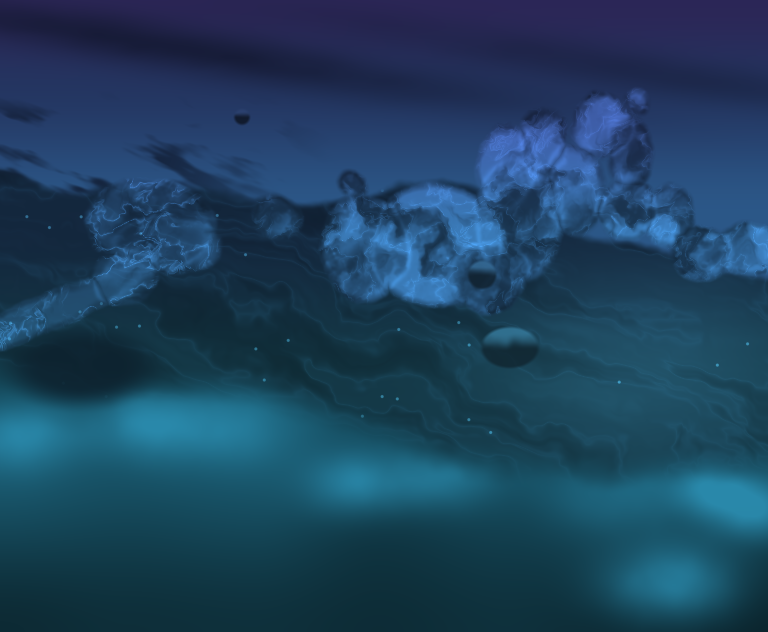
This texture is drawn by a Shadertoy shader. Its source:

```glsl
// A glassy wave crest with splashes under a violet dusk, behind blurred teal foam.

float hash(vec2 p) {
    vec3 q = fract(p.xyx * .1031);
    q += dot(q, q.yzx + 33.33);
    return fract((q.x + q.y) * q.z);
}

float noise(vec2 p) {
    vec2 i = floor(p), f = fract(p);
    f = f * f * (3. - 2. * f);
    return mix(mix(hash(i), hash(i + vec2(1, 0)), f.x),
               mix(hash(i + vec2(0, 1)), hash(i + 1.), f.x), f.y);
}

float fbm(vec2 p) {
    float sum = 0., amp = .53;
    for (int i = 0; i < 4; i++) {
        sum += amp * noise(p);
        p = mat2(1.6, 1.2, -1.2, 1.6) * p + 7.3;
        amp *= .5;
    }
    return sum;
}

float ridge(float n, float sharp) {
    return pow(max(1. - abs(2. * n - 1.), 0.), sharp);
}

float ellipse(vec2 p, vec2 c, vec2 r) {
    return (length((p - c) / r) - 1.) * min(r.x, r.y);
}

// A soft wide spot of light
float glow(vec2 p, float x, float y, float r) {
    vec2 q = (p - vec2(x, y)) / vec2(r, r * .6);
    return exp(-dot(q, q));
}

// film.x: merged distance, film.y: strongest lobe outline
void lobe(inout vec2 film, vec2 p, float x, float y, float rx, float ry) {
    float d = ellipse(p, vec2(x, y), vec2(rx, ry));
    film = vec2(min(film.x, d), max(film.y, exp(-d * d * 6e4)));
}

// A drop with a dark body and a lit upper edge
vec3 bead(vec3 col, vec2 p, vec2 c, vec2 r, vec3 light) {
    float lit = smoothstep(0., .8, (p.y - c.y) / r.y + .3 * noise(p * 70.));
    return mix(col, light * mix(.3, .95, lit), .85 * smoothstep(.003, -.003, ellipse(p, c, r)));
}

vec3 sky(vec2 p) {
    vec3 col = mix(vec3(.17, .34, .53), vec3(.14, .21, .38), smoothstep(.66, .87, p.y));
    col = mix(col, vec3(.17, .15, .34), smoothstep(.84, 1., p.y));
    // Long blurred swells
    vec2 q = vec2(p.x, (p.y + .16 * p.x) * 8.);
    float band = glow(q, .25, 7.75, .48) + .5 * glow(q, .95, 8.4, .45);
    col = mix(col, vec3(.07, .09, .18), min(band * (.45 + .7 * fbm(p * vec2(4, 14))), .85));
    // Dark ripples at the left
    float ripple = smoothstep(.48, .65, fbm(p * vec2(8, 25) + vec2(2, p.x * 9.)));
    ripple *= smoothstep(.55, .2, p.x) * smoothstep(.86, .8, p.y);
    return mix(col, vec3(.06, .1, .18), ripple * .8);
}

vec3 water(vec2 p) {
    vec3 col = mix(vec3(.07, .2, .25), vec3(.07, .14, .22), smoothstep(.4, .65, p.y));
    col += vec3(.05, .1, .13) * glow(p, 1.03, .42, .26);
    vec2 q = p + vec2(.6, .35) * p.yx;
    float n = fbm(q * vec2(7, 20) + 2. * fbm(p * 9.));
    col = col * (.78 + .45 * n) + vec3(.02, .05, .07) * ridge(n, 9.);
    // Scattered specks
    vec2 cell = floor(p * 34.);
    vec2 spot = vec2(hash(cell), hash(cell + 41.)) * .6 + .2;
    float speck = smoothstep(.12, .04, length(fract(p * 34.) - spot));
    return col + vec3(.12, .28, .34) * speck * step(.93, hash(cell + 9.));
}

vec3 splash(vec3 col, vec2 p) {
    vec2 w = p + .022 * (vec2(fbm(p * 17.), fbm(p * 17. + 30.)) - .5);
    vec2 film = vec2(1, 0);
    // Left curl and its trailing sheet
    lobe(film, w, .237, .644, .1, .072);
    lobe(film, w, .265, .61, .085, .042);
    lobe(film, w, .2, .56, .05, .04);
    lobe(film, w - vec2(0, .4 * w.x), .02, .475, .2, .033);
    float curl = smoothstep(.38, .3, p.x);
    // Middle crest
    lobe(film, w, .435, .655, .04, .035);
    lobe(film, w, .575, .61, .07, .085);
    lobe(film, w, .557, .71, .027, .022);
    lobe(film, w, .69, .615, .1, .1);
    lobe(film, w, .775, .56, .06, .055);
    // Tower and its right slope
    lobe(film, w, .82, .65, .07, .1);
    lobe(film, w, .8, .74, .048, .065);
    lobe(film, w, .86, .775, .04, .055);
    lobe(film, w, .95, .8, .05, .05);
    lobe(film, w, 1.008, .838, .021, .023);
    lobe(film, w, .993, .755, .035, .06);
    lobe(film, w, .91, .7, .045, .07);
    lobe(film, w, .99, .67, .05, .05);
    lobe(film, w, 1.06, .66, .04, .055);
    lobe(film, w, 1.11, .6, .05, .045);
    lobe(film, w, 1.2, .605, .09, .04);
    // Refraction, dark rims and bright creases
    float n = fbm(w * 15. + 1.5 * fbm(p * 22.));
    vec3 tint = mix(vec3(.19, .4, .6), vec3(.2, .3, .54), smoothstep(.62, .82, p.y));
    vec3 glass = tint * (.5 + .75 * smoothstep(.25, .65, n));
    glass = mix(glass, col * 1.1, .65 * curl);
    glass *= 1. - .4 * smoothstep(-.012, 0., film.x);
    float crease = ridge(fbm(w * 24. + n * 3.), 12.);
    glass += tint * (.25 * crease * (1. + curl) + .22 * film.y * (.3 + n));
    return mix(col, glass, .92 * smoothstep(.005, -.006, film.x));
}

vec3 foam(vec3 col, vec2 p) {
    float n = fbm(p * 7.);
    float top = mix(.405, .265, smoothstep(.25, .85, p.x)) + .06 * (n - .5);
    vec3 haze = mix(vec3(.05, .17, .21), vec3(.09, .32, .4), smoothstep(0., .33, p.y));
    haze *= .8 + .4 * noise(p * 5. + 3.);
    float light = glow(p, .03, .31, .09) + glow(p, .24, .335, .1) + .6 * glow(p, .37, .32, .09)
        + .9 * glow(p, .56, .235, .08) + .8 * glow(p, .7, .245, .08) + .5 * glow(p, .97, .22, .1)
        + glow(p, 1.06, .08, .1) + glow(p, 1.13, .23, .07) + glow(p, 1.2, .19, .07);
    haze = mix(haze, vec3(.17, .56, .7), min(light * (.45 + .6 * n), .9));
    col = mix(col, haze, smoothstep(top + .035, top - .045, p.y));
    float hollow = smoothstep(.02, -.025, ellipse(p, vec2(.127, .42), vec2(.11, .057)));
    return mix(col, vec3(.05, .13, .18), .85 * hollow);
}

void mainImage(out vec4 fragColor, in vec2 fragCoord) {
    vec2 p = fragCoord / iResolution.y;
    float crest = mix(.695, .56, smoothstep(.75, 1.2, p.x)) + .018 * cos(p.x * 14.5 - 3.6);
    crest += .06 * smoothstep(.14, 0., p.x) + .025 * (fbm(p * 14.) - .5);
    vec3 col = mix(sky(p), water(p), smoothstep(.006, -.012, p.y - crest));
    col = splash(col, p);
    col = bead(col, p, vec2(.383, .815), vec2(.012), vec3(.18, .27, .46));
    col = bead(col, p, vec2(.763, .565), vec2(.022), vec3(.22, .44, .62));
    col = bead(col, p, vec2(.807, .45), vec2(.045, .032), vec3(.22, .5, .64));
    fragColor = vec4(foam(col, p), 1);
}
```
